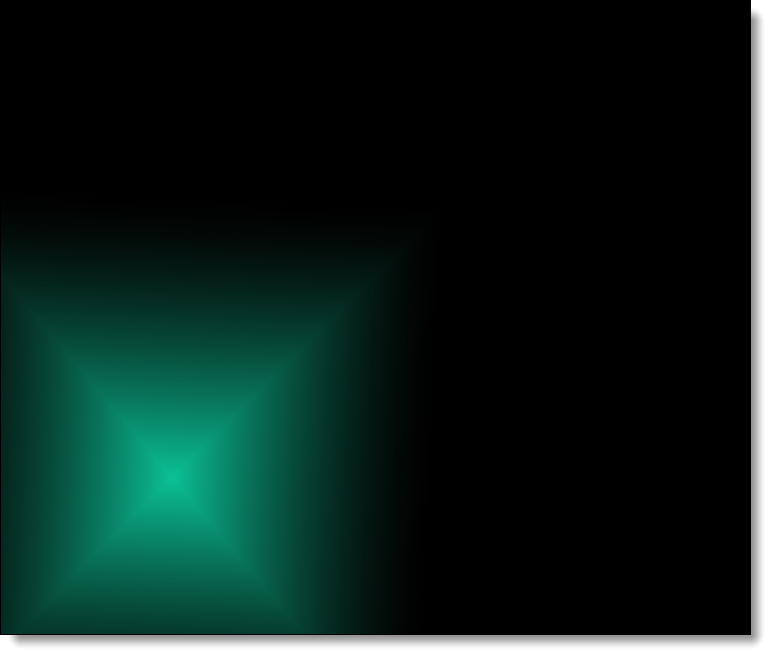
Reproduce this background procedurally as a Shadertoy shader.

```glsl
// Lengths are fractions of the canvas height
const vec3 PAGE_COLOR = vec3(1.0);
const vec3 PANEL_COLOR = vec3(0.0, 0.001, 0.001);
const vec3 GLOW_COLOR = vec3(0.042, 0.755, 0.585);
const vec3 GLOW_FALLOFF = vec3(0.8, 1.5, 1.5);   // exponent per channel
const vec2 GLOW_CENTER = vec2(0.264, 0.267);
const vec2 GLOW_EXTENT = vec2(0.396, 0.430);
const float GLOW_TILT = 0.042;                   // clockwise, in radians
const float PANEL_MARGIN = 0.0261;               // right and bottom strips
const float BORDER_WIDTH = 0.0015;
const float SHADOW_MARGIN = 0.0154;              // right and bottom
const float SHADOW_INSET = 0.0215;               // left and top
const float SHADOW_BLUR = 0.0125;
const float SHADOW_RADIUS = 0.012;
const float SHADOW_OPACITY = 0.43;

// Signed distance to a rounded box given by two corners
float boxDistance(vec2 p, vec2 low, vec2 high, float radius) {
    vec2 d = abs(p - 0.5 * (low + high)) - 0.5 * (high - low) + radius;
    return length(max(d, 0.0)) + min(max(d.x, d.y), 0.0) - radius;
}

// Four-sided pyramid of light around a tilted center
vec3 diamondGlow(vec2 p) {
    float c = cos(GLOW_TILT), s = sin(GLOW_TILT);
    vec2 d = p - GLOW_CENTER;
    vec2 local = abs(vec2(c * d.x - s * d.y, s * d.x + c * d.y)) / GLOW_EXTENT;
    float height = max(1.0 - max(local.x, local.y), 0.0);
    return GLOW_COLOR * pow(vec3(height), GLOW_FALLOFF);
}

void mainImage(out vec4 fragColor, in vec2 fragCoord) {
    float pixel = 1.0 / iResolution.y;
    vec2 p = fragCoord * pixel;
    vec2 size = vec2(iResolution.x * pixel, 1.0);

    // Page with a soft drop shadow
    float shadowEdge = boxDistance(p, vec2(SHADOW_INSET, SHADOW_MARGIN),
        size - vec2(SHADOW_MARGIN, SHADOW_INSET), SHADOW_RADIUS);
    float shadow = 1.0 - smoothstep(-SHADOW_BLUR, SHADOW_BLUR, shadowEdge);
    vec3 color = PAGE_COLOR * (1.0 - SHADOW_OPACITY * shadow);

    // Dark panel, its glow and a thin unlit border
    float panelEdge = boxDistance(p, vec2(0.0, PANEL_MARGIN),
        size - vec2(PANEL_MARGIN, 0.0), 0.0);
    float lit = clamp(0.5 - (panelEdge + BORDER_WIDTH) / pixel, 0.0, 1.0);
    vec3 panel = PANEL_COLOR + diamondGlow(p) * lit;
    color = mix(color, panel, clamp(0.5 - panelEdge / pixel, 0.0, 1.0));

    fragColor = vec4(color, 1.0);
}
```
